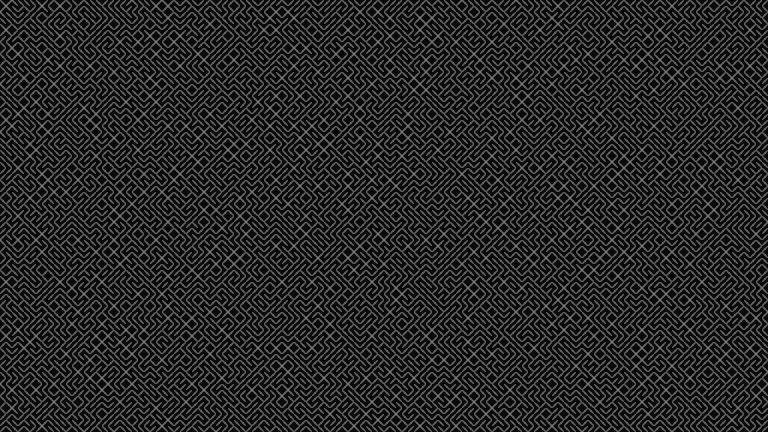
Write a Shadertoy shader that draws this pattern.

```glsl
float hash(vec2 p) {
    vec3 q = fract(vec3(p.xyx) * vec3(0.1031, 0.1030, 0.0973));
    q += dot(q, q.yzx + 33.33);
    return fract((q.x + q.y) * q.z);
}

// 1 for a rising stroke, 0 for a falling one
float rises(vec2 cell) {
    return step(0.5, hash(cell + 17.0));
}

// 1 where four strokes meet at a grid corner
float crossing(vec2 corner) {
    return rises(corner) * rises(corner - 1.0)
         * (1.0 - rises(corner - vec2(1.0, 0.0)))
         * (1.0 - rises(corner - vec2(0.0, 1.0)));
}

void mainImage(out vec4 fragColor, in vec2 fragCoord) {
    // 72 rows of square cells
    float pixel = 72.0 / iResolution.y;
    vec2 p = fragCoord * pixel;
    vec2 cell = floor(p);
    vec2 f = p - cell - 0.5;
    if (rises(cell) < 0.5) f.x = -f.x;

    // One diagonal stroke per cell, slightly fuller in its middle
    float dist = abs(f.x - f.y) * 0.7071;
    float halfWidth = mix(0.177, 0.118, smoothstep(0.0, 0.5, abs(f.x + f.y)));
    float stroke = clamp((halfWidth - dist) / (0.8 * pixel) + 0.5, 0.0, 1.0);

    // Crossings are a little brighter
    vec2 corner = floor(p + 0.5);
    float lift = 0.2 * max(0.58 - length(p - corner), 0.0) * crossing(corner);

    float shade = mix(0.04, 0.38, stroke) + lift * smoothstep(0.0, 0.2, stroke);
    fragColor = vec4(vec3(shade), 1.0);
}
```
